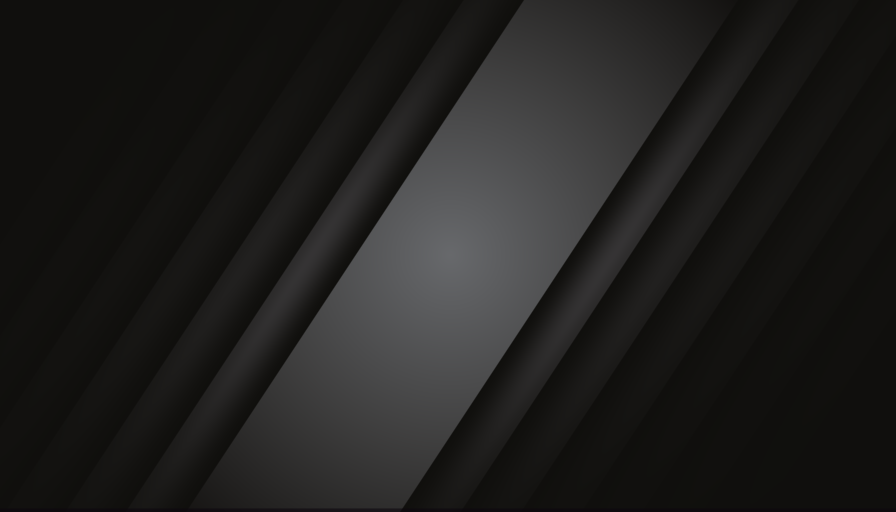
Reproduce this background procedurally as a Shadertoy shader.

```glsl
// Dark stacked diagonal panels with a softly lit grey band through the centre.

// Geometry, in units of canvas height, measured from the canvas centre
const float SLANT       = 0.66;    // horizontal run per unit of height
const float BAND_X      = 0.0275;  // band centre at mid height
const float BAND_HALF   = 0.209;   // half of the band's horizontal width
const float STEP_WIDTH  = 0.118;   // horizontal width of each side panel
const int   PANELS      = 6;       // side panels on each side
const vec2  GLOW_CENTRE = vec2(0.005, 0.002);
const float GLOW_RADIUS = 0.745;
const float BASE_LINE   = 0.007;   // thin dark strip along the bottom

// Light on the side panels
const float PANEL_LIGHT = 0.145;
const float PANEL_DECAY = 0.47;    // light kept from one panel to the next
const float LIGHT_REACH = 0.60;    // vertical reach of the panel light

// Colours
const vec3 BLACK     = vec3(0.063, 0.060, 0.051);
const vec3 GLOW_CORE = vec3(0.405, 0.411, 0.422);
const vec3 GLOW_MID  = vec3(0.245, 0.243, 0.243);
const vec3 GLOW_RIM  = vec3(0.075, 0.069, 0.063);
const vec3 SHEEN     = vec3(1.0, 0.98, 1.06);
const vec3 LINE_TINT = vec3(0.035, 0.018, 0.040);

// Radial light of the central band
vec3 bandColour(vec2 p) {
    float t = clamp(length(p - GLOW_CENTRE) / GLOW_RADIUS, 0.0, 1.0);
    vec3 inner = mix(GLOW_CORE, GLOW_MID, min(t * 2.0, 1.0));
    return mix(inner, GLOW_RIM, max(t * 2.0 - 1.0, 0.0));
}

// Side panel: shaded by its inner neighbour, brightest near its outer edge
vec3 panelColour(float across, float height, float index) {
    float f = clamp(across, 0.0, 1.0);
    float profile = smoothstep(0.0, 0.75, f) * (1.0 - 0.22 * smoothstep(0.72, 1.0, f));
    float along = 1.0 - smoothstep(0.0, LIGHT_REACH, abs(height));
    float light = PANEL_LIGHT * pow(PANEL_DECAY, index) * mix(0.16, 1.0, along);
    return BLACK + SHEEN * light * profile;
}

// Smooth coverage of the region where distance is negative
float coverage(float distance, float pixel) {
    return 1.0 - smoothstep(-pixel, pixel, distance);
}

void mainImage(out vec4 fragColor, in vec2 fragCoord) {
    float pixel = 1.0 / iResolution.y;
    vec2 p = (fragCoord - 0.5 * iResolution.xy) * pixel;
    float outside = abs(p.x - SLANT * p.y - BAND_X) - BAND_HALF;

    // Paint panels from the outermost inwards
    vec3 colour = BLACK;
    for (int i = PANELS - 1; i >= 0; i--) {
        float index = float(i);
        float across = outside / STEP_WIDTH - index;
        vec3 panel = panelColour(across, p.y, index);
        colour = mix(colour, panel, coverage((across - 1.0) * STEP_WIDTH, pixel));
    }

    // Central band above the panels
    colour = mix(colour, bandColour(p), coverage(outside, pixel));

    // Dark line along the bottom
    float line = coverage(p.y + 0.5 - BASE_LINE, pixel);
    colour = mix(colour, LINE_TINT + 0.25 * colour, 0.8 * line);

    fragColor = vec4(colour, 1.0);
}
```
